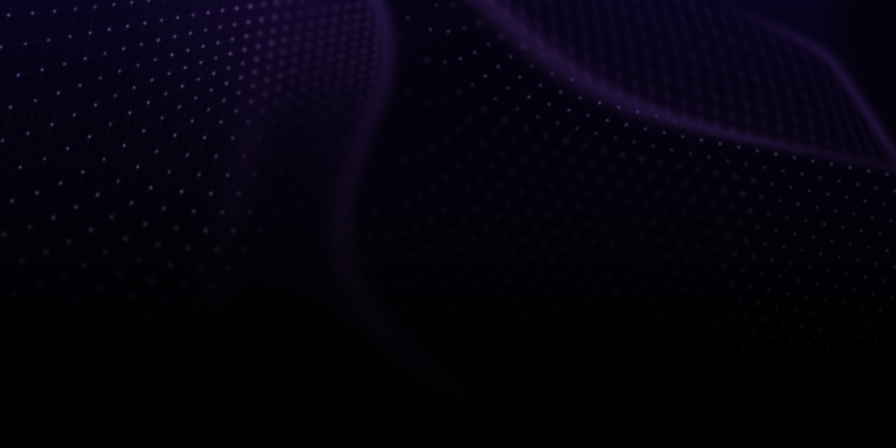
Reproduce this background procedurally as a WebGL 2 fragment shader.

```glsl
#version 300 es
precision highp float;
// Dark violet backdrop with folded sheets of glowing dots fading to black.

#define TOP_COLOR vec3(0.033, 0.014, 0.115)
#define FOLD_COLOR vec3(0.17, 0.095, 0.24)
#define DOT_COLOR vec3(0.27, 0.23, 0.37)
#define HAZE_COLOR vec3(0.035, 0.016, 0.05)
#define SHARP_RADIUS 0.0034
#define SOFT_RADIUS 0.0085
#define LEFT_CELL vec2(0.056, 0.070)
#define MIDDLE_CELL vec2(0.038, 0.034)
#define RIB_CELL vec2(0.036, 0.12)

uniform vec2 u_resolution;
out vec4 fragColor;

float hash(vec2 p) {
  vec3 q = fract(vec3(p.xyx) * 0.1031);
  q += dot(q, q.yzx + 33.33);
  return fract((q.x + q.y) * q.z);
}

float bell(float x, float width) {
  return exp(-x * x / (width * width));
}

// Fold paths; depth is measured downward from the top edge.
float centerFold(float depth) {
  float tail = max(depth - 0.5, 0.0);
  return 0.76 + 0.105 * bell(depth - 0.115, 0.229) + 1.8 * tail * tail;
}

float ribbonFold(float x) {
  float u = max(x - 1.08, -0.2);
  return 0.193 + 0.2 * u - 0.193 * exp(-3.7 * u - 7.5 * u * u);
}

float ribbonRim(float x) {
  float u = x - 1.85;
  return 0.115 + 0.46 * u + 0.55 * (u + sqrt(u * u + 0.0008));
}

// Lattice of round dots; the Jacobian undoes the stretch of the warped grid.
float dots(vec2 q, mat2 jacobian, vec2 cell, float radius, float pixel) {
  vec2 g = q / cell;
  vec2 local = inverse(jacobian) * ((fract(g) - 0.5) * cell);
  float r2 = radius * radius + 0.3 * pixel * pixel;
  return exp(-dot(local, local) / r2) * (0.65 + 0.35 * hash(floor(g) + 40.0));
}

// Thin threads joining the dots, including one diagonal per cell.
float threads(vec2 q, mat2 jacobian, vec2 cell, float pixel) {
  vec2 g = q / cell;
  vec3 lines = abs(fract(vec3(g, g.x + g.y + 0.5)) - 0.5);
  vec2 gradX = vec2(jacobian[0].x, jacobian[1].x) / cell.x;
  vec2 gradY = vec2(jacobian[0].y, jacobian[1].y) / cell.y;
  lines /= vec3(length(gradX), length(gradY), length(gradX + gradY));
  float width = 0.0012 + 0.4 * pixel;
  return bell(lines.x, width) + bell(lines.y, width) + bell(lines.z, width);
}

void main() {
  float pixel = 1.0 / u_resolution.y;
  vec2 p = gl_FragCoord.xy * pixel;
  float x = p.x * 2.0 * u_resolution.y / u_resolution.x;
  float depth = 1.0 - p.y;

  // Signed distances to the folds, corrected for their slope.
  float e = 0.004;
  float slope = (centerFold(depth + e) - centerFold(depth - e)) / (2.0 * e);
  float center = (x - centerFold(depth)) / sqrt(1.0 + slope * slope);
  float foldSlope = (ribbonFold(x + e) - ribbonFold(x - e)) / (2.0 * e);
  float fold = (depth - ribbonFold(x)) / sqrt(1.0 + foldSlope * foldSlope);
  float rimSlope = (ribbonRim(x + e) - ribbonRim(x - e)) / (2.0 * e);
  float rim = (depth - ribbonRim(x)) / sqrt(1.0 + rimSlope * rimSlope);

  // Backdrop
  float fade = 1.0 - smoothstep(0.35, 1.0, depth);
  vec3 color = TOP_COLOR * exp(-2.3 * depth) * fade;
  color *= 1.0 - 0.35 * bell(x - 1.05, 0.25) * (1.0 - smoothstep(0.2, 0.5, depth));
  color *= 1.0 - 0.55 * smoothstep(0.0, 0.08, -rim) * smoothstep(1.8, 1.95, x);
  color += HAZE_COLOR * bell(x - 0.66, 0.26) * bell(depth, 0.28) * smoothstep(0.03, -0.06, center);

  // Left sheet, in focus toward the outer edge
  float leftMask = smoothstep(0.0, -0.03, center);
  float bend = (0.9 * x * x + 0.22 * x) * (0.15 + 0.85 * smoothstep(-0.05, 0.3, depth));
  vec2 leftGrid = vec2(x + 0.8 * x * x + 0.25 * depth, depth + bend);
  mat2 leftJacobian = mat2(dFdx(leftGrid), dFdy(leftGrid)) / pixel;
  float leftBlur = max(smoothstep(0.45, 0.7, x), smoothstep(0.35, 0.7, depth));
  float leftLight = mix(1.0, 0.2, leftBlur) * (1.0 - smoothstep(0.35, 0.85, depth));
  leftLight *= 1.0 - 0.8 * smoothstep(0.45, 0.6, x) * smoothstep(0.1, 0.3, depth);
  float leftRadius = mix(SHARP_RADIUS, SOFT_RADIUS, leftBlur);
  float leftDots = dots(leftGrid, leftJacobian, LEFT_CELL, leftRadius, pixel);
  float leftThreads = threads(leftGrid, leftJacobian, LEFT_CELL, pixel) * 0.055 * (1.0 - leftBlur);
  color += DOT_COLOR * leftMask * leftLight * (leftDots + leftThreads);

  // Middle sheet, in focus along its crest and at the right
  float middleMask = smoothstep(0.0, 0.03, center) * smoothstep(-0.01, 0.015, fold);
  float lift = 0.28 * (1.0 - 0.6 * smoothstep(0.05, 0.5, depth));
  float crest = 0.25 + 0.18 * (x - 1.3) - lift * exp(-max(x - 0.85, -0.1) / 0.16);
  float below = depth - crest;
  vec2 middleGrid = vec2(x - 0.45 * depth, below);
  mat2 middleJacobian = mat2(dFdx(middleGrid), dFdy(middleGrid)) / pixel;
  float focus = max(bell(below, 0.06), 0.6 * smoothstep(1.55, 1.8, x));
  float middleLight = mix(0.11, 0.85, focus) * (1.0 - smoothstep(0.35, 0.95, depth));
  float middleRadius = mix(SOFT_RADIUS, SHARP_RADIUS, smoothstep(0.0, 0.6, focus));
  float middleDots = dots(middleGrid, middleJacobian, MIDDLE_CELL, middleRadius, pixel);
  float middleThreads = threads(middleGrid, middleJacobian, MIDDLE_CELL, pixel) * 0.03 * focus;
  color += DOT_COLOR * middleMask * middleLight * (middleDots + middleThreads);

  // Ribbed ribbon between the rim and the lower fold
  float ribbonMask = smoothstep(-0.01, 0.03, rim) * smoothstep(0.01, -0.02, fold);
  float span = clamp(rim / max(rim - fold, 0.01), 0.0, 1.0);
  float ribX = x - 0.14 * span + 0.07 * span * span;
  float rib = bell((fract(ribX / RIB_CELL.x) - 0.5) * RIB_CELL.x, 0.009);
  float beads = 0.65 + 0.35 * cos(6.2832 * span / RIB_CELL.y);
  color += FOLD_COLOR * ribbonMask * (0.02 + 0.19 * rib * beads);

  // Glowing folds
  float centerWidth = 0.019 + 0.018 * depth;
  float centerLight = 0.14 + 0.5 * exp(-3.5 * depth);
  centerLight *= 1.0 - smoothstep(0.55, 1.05, depth);
  color += FOLD_COLOR * centerLight * bell(center, centerWidth);
  color += FOLD_COLOR * 0.1 * fade * exp(-abs(center) / 0.08) * leftMask;
  float foldWidth = mix(0.03, 0.012, smoothstep(1.1, 1.75, x));
  float foldLight = smoothstep(0.98, 1.08, x) * (1.0 - 0.6 * smoothstep(1.6, 1.95, x));
  float inner = smoothstep(0.01, -0.03, fold) * exp(-abs(fold) / 0.05);
  float foldGlow = bell(fold, foldWidth) + inner * (0.15 + 0.3 * rib * beads);
  color += FOLD_COLOR * 0.55 * foldLight * foldGlow;
  float rimLight = smoothstep(1.55, 1.92, x) * (1.0 - 0.5 * smoothstep(0.28, 0.4, depth));
  color += FOLD_COLOR * 0.55 * rimLight * bell(rim, 0.013);
  float shade = x - 0.56 + 0.21 * (depth - 0.29);
  color += FOLD_COLOR * 0.13 * bell(shade, 0.04) * bell(depth - 0.38, 0.22);

  fragColor = vec4(color, 1.0);
}
```
